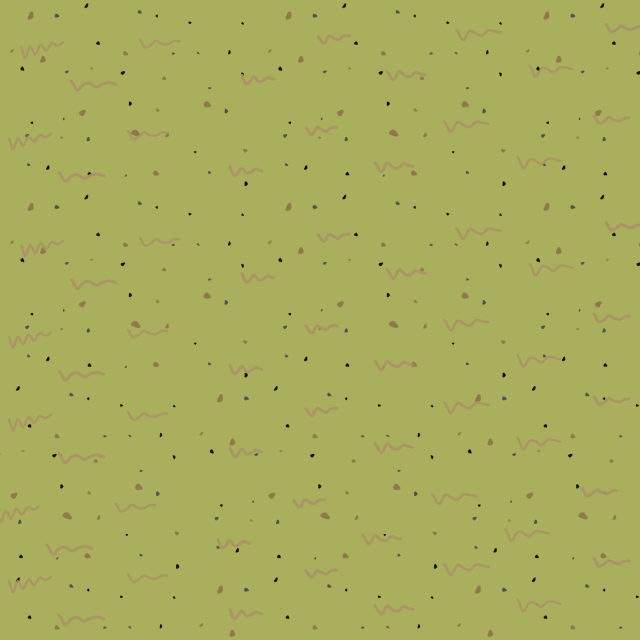
This texture is drawn by a WebGL 1 fragment shader. Its source:

```glsl
precision highp float;

uniform vec2 u_resolution;

const vec3 GROUND = vec3(0.663, 0.686, 0.361);
const vec3 SQUIGGLE = vec3(0.675, 0.575, 0.395);
const vec3 BLACK = vec3(0.06, 0.07, 0.06);
const vec3 SLATE = vec3(0.29, 0.33, 0.32);
const vec3 BROWN = vec3(0.57, 0.47, 0.30);
const vec3 OLIVE = vec3(0.53, 0.53, 0.25);

const vec2 SPECK_TILE = vec2(0.403, 0.299);
const vec2 SPECK_GRID = vec2(7.0, 6.0);
const float SPECK_ROW_SHIFT = 0.107;
const float SPECK_SEED = 3.7;

const int COLUMNS = 9;
const int SEGMENTS = 24;
const vec4 PAIR_TOP = vec4(0.0, 0.310, 0.582, 0.835);
const vec4 PAIR_LEFT = vec4(0.0, 0.0, -0.019, -0.019);
const vec2 PAIR_STEP = vec2(-0.019, 0.143);
const float LINE_HALF_WIDTH = 0.0021;
const float LINE_OPACITY = 0.9;

float hash(vec2 p) {
  return fract(sin(dot(p, vec2(127.1, 311.7))) * 4375.85);
}

float coverage(float dist, float pixel) {
  return 1.0 - smoothstep(-0.7 * pixel, 0.7 * pixel, dist);
}

float segmentDistance(vec2 p, vec2 a, vec2 b) {
  vec2 ab = b - a;
  return length(p - a - ab * clamp(dot(p - a, ab) / dot(ab, ab), 0.0, 1.0));
}

// Irregular blobs, one per cell of a repeating tile
vec3 addSpecks(vec3 color, vec2 p, float pixel) {
  float row = floor(p.y / SPECK_TILE.y);
  p.x += SPECK_ROW_SHIFT * step(2.0, row);
  vec2 local = fract(p / SPECK_TILE) * SPECK_GRID;
  vec2 cell = floor(local) + SPECK_SEED;

  vec2 jitter = vec2(hash(cell), hash(cell + 17.3));
  vec2 d = (fract(local) - mix(vec2(0.13), vec2(0.87), jitter));
  d *= SPECK_TILE / SPECK_GRID;

  float kind = hash(cell + 41.9);
  float size = hash(cell + 63.1);
  vec3 tint = BLACK;
  float radius = mix(0.0014, 0.0029, size);
  if (kind > 0.82) {
    tint = OLIVE;
    radius = mix(0.0014, 0.0026, size);
  } else if (kind > 0.64) {
    tint = BROWN;
    radius = mix(0.0026, 0.0049, size);
  } else if (kind > 0.31) {
    tint = SLATE;
    radius = mix(0.0011, 0.0030, size);
  }

  float turn = 6.283 * hash(cell + 85.7);
  d = mat2(cos(turn), -sin(turn), sin(turn), cos(turn)) * d;
  d.x /= 1.0 + 0.6 * hash(cell + 29.5);
  float angle = atan(d.y, d.x + 1e-6);
  radius *= 1.0 + 0.13 * sin(2.0 * angle + turn) + 0.12 * sin(3.0 * angle);
  return mix(color, tint, coverage(length(d) - radius, pixel));
}

// Decaying wave over t in 0..1, with y pointing down
vec2 squigglePoint(float t, float column) {
  float lead = exp(-1.5 * column);
  float variety = hash(vec2(column, 5.3));
  float width = 0.0586 + 0.0117 * sin(1.15 * column + 0.6);
  float waves = 2.0 + 0.6 * variety + 1.6 * lead;
  float height = (0.0065 + 0.003 * variety + 0.003 * lead) * exp(-1.5 * t);
  float rise = 0.002 + 0.006 * hash(vec2(column, 8.1)) + 0.010 * lead;
  float wave = cos(6.283 * waves * pow(t, 0.85)) + 0.2 * sin(29.0 * t + column);
  return vec2(width * (t - 0.5), -height * wave - rise * (t - 0.5));
}

float squiggleDistance(vec2 p, float column) {
  float dist = 1.0;
  vec2 previous = squigglePoint(0.0, column);
  for (int i = 1; i <= SEGMENTS; i++) {
    vec2 next = squigglePoint(float(i) / float(SEGMENTS), column);
    dist = min(dist, segmentDistance(p, previous, next));
    previous = next;
  }
  return dist - LINE_HALF_WIDTH * (0.85 + 0.3 * hash(vec2(column, 2.9)));
}

// Staggered columns, unevenly spaced at the left
vec2 columnCenter(float column) {
  float gap = column - 1.6;
  float x = 0.068 + 0.1133 * column - 0.055 * exp(-gap * gap / 0.8);
  return vec2(x, 0.0755 - 0.0039 * column + 0.061 * mod(column, 2.0));
}

void main() {
  float pixel = 1.0 / min(u_resolution.x, u_resolution.y);
  vec2 p = vec2(gl_FragCoord.x, u_resolution.y - gl_FragCoord.y) * pixel;
  vec3 color = addSpecks(GROUND, p, pixel);

  // Bands of squiggles come in drifting pairs
  float dist = 1.0;
  for (int pair = 0; pair < 4; pair++) {
    for (int half_ = 0; half_ < 2; half_++) {
      vec2 band = vec2(PAIR_LEFT[pair], PAIR_TOP[pair]) + float(half_) * PAIR_STEP;
      for (int i = 0; i < COLUMNS; i++) {
        vec2 d = p - band - columnCenter(float(i));
        if (abs(d.x) < 0.045 && abs(d.y) < 0.03) {
          dist = min(dist, squiggleDistance(d, float(i)));
        }
      }
    }
  }
  color = mix(color, SQUIGGLE, LINE_OPACITY * coverage(dist, pixel));
  gl_FragColor = vec4(color, 1.0);
}
```
